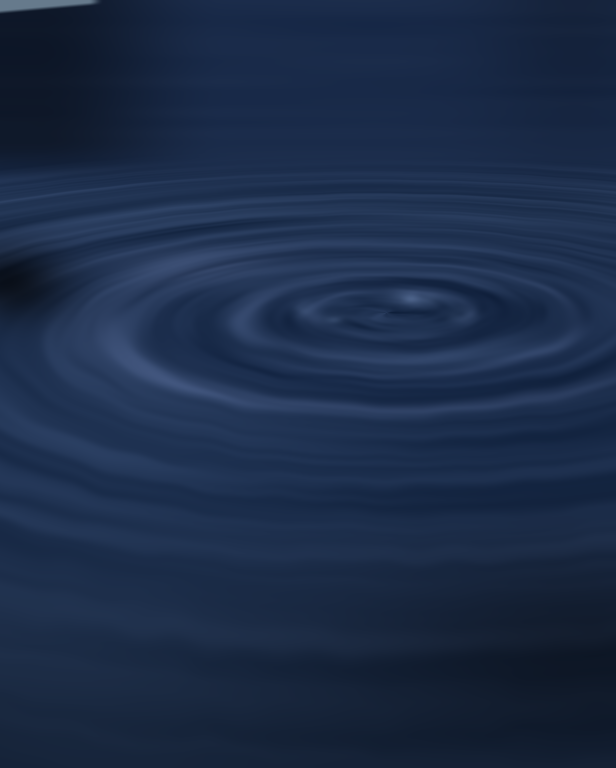
Reproduce this texture procedurally as a WebGL 1 fragment shader.

```glsl
precision highp float;
// Dark blue water turning in a slow whirlpool, seen at a low angle.
uniform vec2 u_resolution;

float hash(vec2 p) {
  return fract(sin(dot(p, vec2(127.1, 311.7))) * 43758.5453);
}

float noise(vec2 p) {
  vec2 i = floor(p), f = fract(p);
  f = f * f * (3.0 - 2.0 * f);
  return mix(mix(hash(i), hash(i + vec2(1.0, 0.0)), f.x),
             mix(hash(i + vec2(0.0, 1.0)), hash(i + 1.0), f.x), f.y);
}

// Lattice value that closes after one turn, shifted outward by the spiral arms
float spiralCell(vec2 id, float cells, float arms) {
  float turn = floor(id.x / cells);
  return hash(id + vec2(-cells, arms) * turn);
}

// Noise drawn out along a spiral: polar = (turn 0..1, radius)
float spiralNoise(vec2 polar, float cells, float arms, float rings) {
  vec2 p = vec2(polar.x * cells, polar.y * rings - polar.x * arms);
  vec2 i = floor(p), f = fract(p);
  f = f * f * (3.0 - 2.0 * f);
  float low = mix(spiralCell(i, cells, arms),
                  spiralCell(i + vec2(1.0, 0.0), cells, arms), f.x);
  float high = mix(spiralCell(i + vec2(0.0, 1.0), cells, arms),
                   spiralCell(i + 1.0, cells, arms), f.x);
  return mix(low, high, f.y);
}

float glow(vec2 p, vec2 center, vec2 size) {
  vec2 d = (p - center) / size;
  return exp(-dot(d, d));
}

float ring(float r, float radius, float width) {
  float d = (r - radius) / width;
  return exp(-d * d);
}

void main() {
  vec2 p = gl_FragCoord.xy / u_resolution.y;

  // Perspective water plane around the eye of the whirl
  float depth = 0.506 / max(1.1 - p.y, 0.12);
  vec2 plane = vec2((p.x - 0.508) * depth, (depth - 1.0) * 1.75);
  plane += 0.012 * (vec2(noise(p * 22.0), noise(p * 22.0 + 40.0)) - 0.5);
  float r = length(plane);
  float angle = atan(plane.y, plane.x);
  vec2 polar = vec2(fract(angle / 6.2831853), r);
  float left = 0.5 - 0.5 * cos(angle);
  float front = 0.5 - 0.5 * sin(angle);

  // Base shading
  vec3 color = mix(vec3(0.075, 0.125, 0.205), vec3(0.115, 0.185, 0.305),
                   smoothstep(0.0, 0.42, p.y));
  color = mix(color, vec3(0.098, 0.165, 0.285), smoothstep(0.70, 0.82, p.y));
  color += vec3(0.012, 0.018, 0.025) * glow(p, vec2(0.3, 0.42), vec2(0.5, 0.2));
  color += vec3(0.012, 0.018, 0.025) * glow(p, vec2(0.1, 0.1), vec2(0.25, 0.2));

  // Streaks of three sizes
  float water = smoothstep(0.81, 0.73, p.y);
  float streak = 0.5 * spiralNoise(polar, 5.0, 2.0, 17.0)
               + 0.32 * spiralNoise(polar, 9.0, 4.0, 36.0)
               + 0.18 * spiralNoise(polar, 15.0, 8.0, 75.0) - 0.5;
  float strength = mix(0.55, 1.15, smoothstep(0.1, 0.5, p.y));
  color += water * strength * streak * vec3(0.135, 0.15, 0.185);

  // Calm far water with faint level lines
  float level = noise(vec2(p.x * 4.0, p.y * 75.0)) - 0.5;
  float broad = noise(vec2(p.x * 2.5 + 9.0, p.y * 28.0)) - 0.5;
  color += (1.0 - water) * (0.014 * level + 0.012 * broad);
  color += vec3(0.02, 0.024, 0.026) * glow(vec2(0.0, p.y), vec2(0.0, 0.735), vec2(1.0, 0.04));

  // Pale crests and the dark troughs between them
  float fray = 0.45 + 1.1 * spiralNoise(polar, 11.0, 5.0, 42.0);
  float crest = 0.75 * ring(r, 0.355, 0.022) * smoothstep(0.35, 0.9, front)
              + 0.75 * ring(r, 0.19, 0.018) * (0.25 + 0.75 * left)
              + 0.5 * ring(r, 0.245, 0.014) * (1.0 - left)
              + 0.45 * ring(r, 0.105, 0.013)
              + 0.55 * ring(r, 0.36, 0.07) * left * left;
  color += crest * fray * vec3(0.078, 0.08, 0.098);
  color -= vec3(0.032, 0.036, 0.04) * ring(r, 0.275, 0.04) * front;
  color -= vec3(0.025, 0.03, 0.035) * ring(r, 0.145, 0.025);
  color += vec3(0.055, 0.055, 0.065) * fray * glow(p, vec2(0.24, 0.655), vec2(0.13, 0.028));

  // Broken glints in the eye
  float foam = 0.6 + 0.8 * noise(p * vec2(60.0, 110.0));
  float glint = glow(p, vec2(0.54, 0.611), vec2(0.028, 0.010))
              + 0.7 * glow(p, vec2(0.44, 0.585), vec2(0.022, 0.007))
              + 0.6 * glow(p, vec2(0.395, 0.597), vec2(0.012, 0.010))
              + 0.6 * glow(p, vec2(0.60, 0.589), vec2(0.018, 0.010));
  color += glint * foam * vec3(0.125, 0.135, 0.155);

  // Shadows at the left edge, upper left and lower right
  color *= 1.0 - 0.68 * glow(p, vec2(0.015, 0.63), vec2(0.07, 0.045));
  color *= 1.0 - 0.45 * smoothstep(0.3, 0.05, p.x) * smoothstep(0.755, 0.82, p.y);
  color *= 1.0 - 0.35 * glow(p, vec2(0.78, 0.16), vec2(0.28, 0.13));
  color *= 1.0 - 0.2 * glow(p, vec2(0.75, 1.0), vec2(0.12, 0.2));

  // Pale sliver in the top corner
  float sliver = smoothstep(-0.003, 0.003, p.y - 0.984 - 0.09 * p.x)
               * smoothstep(0.135, 0.115, p.x);
  color = mix(color, vec3(0.40, 0.48, 0.55), sliver);

  gl_FragColor = vec4(clamp(color, 0.0, 1.0), 1.0);
}
```
